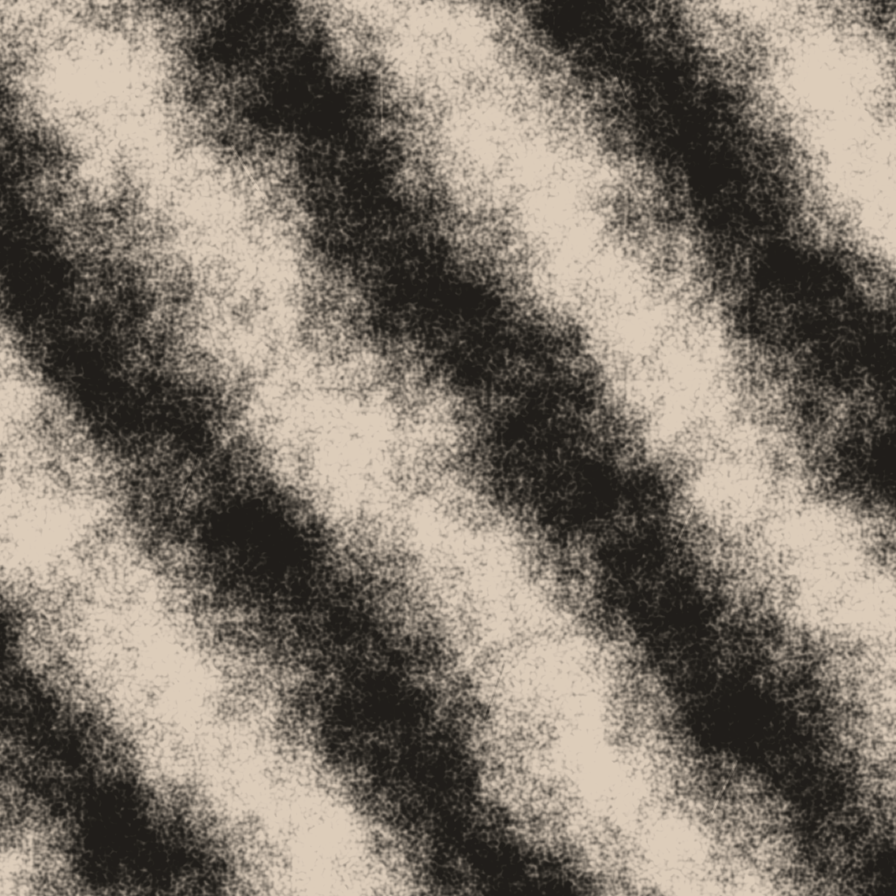
This pattern is drawn by a three.js fragment shader. Its source:

```glsl
varying vec2 vUv;

float hash(vec2 p) {
  vec3 q = fract(vec3(p.xyx) * 0.1031);
  q += dot(q, q.yzx + 33.33);
  return fract((q.x + q.y) * q.z);
}

vec2 gradient(vec2 cell) {
  float angle = 6.2832 * hash(cell);
  return vec2(cos(angle), sin(angle));
}

float gradientNoise(vec2 p) {
  vec2 i = floor(p);
  vec2 f = fract(p);
  vec2 w = f * f * f * (f * (f * 6.0 - 15.0) + 10.0);
  vec2 e = vec2(0.0, 1.0);
  float below = mix(dot(gradient(i), f),
                    dot(gradient(i + e.yx), f - e.yx), w.x);
  float above = mix(dot(gradient(i + e), f - e),
                    dot(gradient(i + e.yy), f - e.yy), w.x);
  return mix(below, above, w.y);
}

// Blotches that break down into ever finer mottling
float mottle(vec2 p) {
  float sum = 0.0;
  float amplitude = 0.45;
  p *= 7.0;
  for (int i = 0; i < 6; i++) {
    sum += amplitude * gradientNoise(p);
    p = p * 2.03 + vec2(17.3, 9.7);
    amplitude *= 0.88;
  }
  return sum;
}

// Soft diagonal stripes with slightly wandering edges
float stripes(vec2 p) {
  float phase = dot(p, vec2(2.45, 1.82)) - 1.91;
  phase += 0.1 * gradientNoise(p * 4.0 + 31.0);
  return cos(6.2832 * phase);
}

float segmentDistance(vec2 p, vec2 a, vec2 b) {
  vec2 d = b - a;
  return length(p - a - d * clamp(dot(p - a, d) / dot(d, d), 0.0, 1.0));
}

// A few faint hairline scratches, some light and some dark
float scratches(vec2 p) {
  float sum = 0.0;
  for (int i = 0; i < 7; i++) {
    float id = float(i) + 1.0;
    vec2 start = vec2(hash(vec2(id, 3.0)), hash(vec2(id, 8.0)));
    float angle = 6.2832 * hash(vec2(id, 14.0));
    vec2 end = start + 0.07 * vec2(cos(angle), sin(angle));
    float line = 1.0 - smoothstep(0.0004, 0.0022, segmentDistance(p, start, end));
    sum += line * (mod(id, 2.0) * 2.0 - 1.0);
  }
  return sum;
}

void main() {
  float tone = 0.62 * stripes(vUv) + mottle(vUv);

  // Fine grain
  tone += 0.45 * gradientNoise(vUv * 190.0 + 53.0);
  tone += 0.16 * scratches(vUv);

  vec3 ink = vec3(0.125, 0.115, 0.1);
  vec3 paper = vec3(0.865, 0.802, 0.73);
  gl_FragColor = vec4(mix(ink, paper, smoothstep(-0.72, 0.72, tone)), 1.0);
}
```
